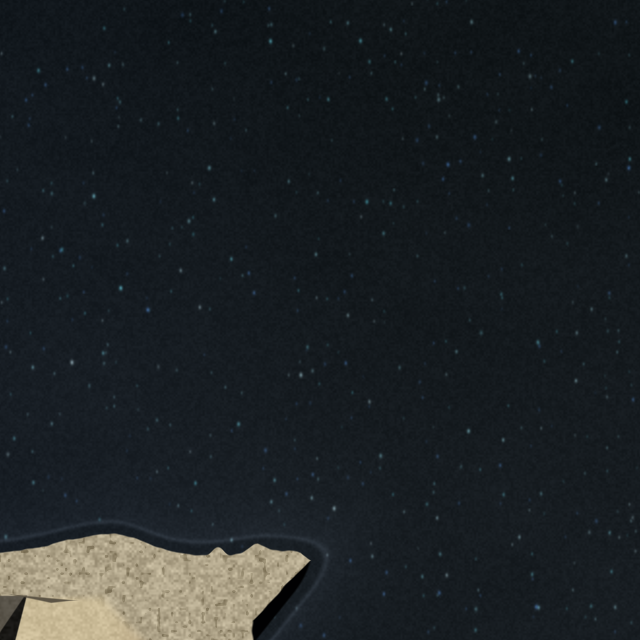
A WebGL 1 fragment shader for this texture:

```glsl
precision highp float;
// Pale sandy headland with a dark drop shadow, under a grainy night field of faint teal specks.
uniform vec2 u_resolution;

float hash(vec2 p) {
  vec3 q = fract(vec3(p.xyx) * 0.1031);
  q += dot(q, q.yzx + 33.33);
  return fract((q.x + q.y) * q.z);
}

float noise(vec2 p) {
  vec2 i = floor(p), f = fract(p);
  f = f * f * (3.0 - 2.0 * f);
  return mix(mix(hash(i), hash(i + vec2(1, 0)), f.x),
             mix(hash(i + vec2(0, 1)), hash(i + vec2(1, 1)), f.x), f.y);
}

float fbm(vec2 p) {
  float sum = 0.0, amp = 0.5;
  for (int i = 0; i < 4; i++) {
    sum += amp * noise(p);
    p = p * 2.03 + 17.0;
    amp *= 0.5;
  }
  return sum;
}

float bump(float x, float center, float width) {
  float t = (x - center) / width;
  return exp(-t * t);
}

float smoothMax(float a, float b, float k) {
  float h = max(k - abs(a - b), 0.0) / k;
  return max(a, b) + h * h * k * 0.25;
}

// Signed side of the line a-b: positive to its left
float side(vec2 p, vec2 a, vec2 b) {
  vec2 e = normalize(b - a);
  return e.x * (p.y - a.y) - e.y * (p.x - a.x);
}

// One jittered speck per grid cell, kept only where the hash is high
vec3 specks(vec2 p, float cells, float rarity, float radius, float gain) {
  vec2 id = floor(p * cells);
  vec2 center = (id + 0.2 + 0.6 * vec2(hash(id + 3.1), hash(id + 8.7))) / cells;
  vec2 d = (p - center) * vec2(1.0, 0.75);
  float lit = step(rarity, hash(id + 41.0)) * (0.35 + 0.65 * hash(id + 5.5));
  vec3 tint = mix(vec3(0.16, 0.42, 0.46), vec3(0.4, 0.46, 0.47), hash(id + 19.0));
  tint = mix(tint, vec3(0.14, 0.25, 0.4), step(0.7, hash(id + 27.0)));
  return tint * lit * gain * exp(-dot(d, d) / (radius * radius));
}

void main() {
  vec2 p = gl_FragCoord.xy / u_resolution;
  float px = 1.0 / min(u_resolution.x, u_resolution.y);

  // Night field: dark at upper right, bluer toward lower left
  vec3 color = mix(vec3(0.090, 0.112, 0.130), vec3(0.062, 0.083, 0.095), smoothstep(0.1, 1.0, p.y));
  color += vec3(0.004, 0.006, 0.014) * smoothstep(0.7, 0.0, p.x);
  color += vec3(0.030, 0.032, 0.036) * (fbm(p * vec2(3.0, 5.0) + 4.0) - 0.47);
  float grain = noise(p * 330.0) * 0.6 + noise(p * 170.0 + 9.0) * 0.4 - 0.5;
  color += grain * vec3(0.038, 0.042, 0.046);
  color += specks(p, 34.0, 0.86, 0.0025, 0.65);
  color += specks(p + 0.37, 22.0, 0.90, 0.0028, 1.0);
  color += specks(p + 0.71, 60.0, 0.90, 0.0022, 0.35);

  // Headland outline
  float hill = 0.131 + 0.034 * bump(p.x, 0.175, p.x < 0.175 ? 0.12 : 0.075);
  float crest = hill + 0.014 * bump(p.x, 0.340, 0.012) + 0.018 * bump(p.x, 0.402, 0.022)
              + 0.009 * bump(p.x, 0.45, 0.03) - 0.5 * max(p.x - 0.47, 0.0);
  crest += 0.003 * (noise(vec2(p.x * 95.0, 2.0)) - 0.5);
  float coast = 0.394 + 0.95 * max(p.y - 0.03, 0.0) + 0.004 * (noise(vec2(p.y * 70.0, 6.0)) - 0.5);
  float land = max((p.y - crest) * 0.9, (p.x - coast) * 0.72);

  // Thin pale contour and soft haze around the headland
  float shadowEdge = -smoothMax(-(0.4 + 0.8 * p.y), -0.488, 0.03);
  float haloTop = p.y - hill - 0.012 * bump(p.x, 0.42, 0.07);
  float halo = smoothMax(haloTop, (p.x - shadowEdge) * 0.8, 0.035);
  color += vec3(0.045, 0.050, 0.056) * bump(halo, 0.020, 0.0035);
  color += vec3(0.030, 0.033, 0.040) * exp(-max(halo - 0.018, 0.0) * 22.0) * smoothstep(0.012, 0.022, halo);

  // Cast shadow below the right coast
  float shadow = smoothMax(p.y - 0.127, (p.x - shadowEdge) * 0.78, 0.008);
  color = mix(color, vec3(0.004, 0.005, 0.006), smoothstep(0.002, -0.002, shadow));

  // Speckled sand
  float sandGrain = noise(p * 260.0) * 0.55 + noise(p * 120.0 + 31.0) * 0.45;
  vec3 sand = vec3(0.69, 0.645, 0.54) + (sandGrain - 0.48) * vec3(0.26, 0.26, 0.25);
  sand -= 0.13 * smoothstep(0.73, 0.9, noise(p * 145.0 + 50.0));

  // Warm smooth rock at the lower left
  vec2 peak = vec2(0.041, 0.066);
  float leftFace = side(p, peak, vec2(0.024, 0.0));
  float rock = max(max(-leftFace, p.y - 0.066), (p.x + 0.95 * p.y - 0.222) * 0.72);
  vec3 rockColor = mix(vec3(0.79, 0.73, 0.59), vec3(0.74, 0.66, 0.53), smoothstep(0.16, 0.27, p.x));
  rockColor += (sandGrain - 0.5) * 0.13 + 0.05 * (fbm(p * 35.0) - 0.5);
  float rockFade = mix(0.002, 0.012, smoothstep(0.06, 0.18, p.x));
  sand = mix(sand, rockColor, smoothstep(rockFade, -rockFade, rock));

  // Shaded facets left of the rock and the dark sliver over its top
  float facet = max(leftFace, p.y - 0.069);
  float lower = side(p, vec2(0.0, 0.012), vec2(0.038, 0.068));
  vec3 facetColor = mix(vec3(0.09, 0.085, 0.075), vec3(0.34, 0.32, 0.28), smoothstep(-px, px, lower));
  sand = mix(sand, facetColor + (sandGrain - 0.5) * 0.08, smoothstep(px, -px, facet));
  float sliver = max(side(p, vec2(0.038, 0.069), vec2(0.115, 0.062)),
                 max(-side(p, vec2(0.038, 0.067), vec2(0.08, 0.058)),
                     -side(p, vec2(0.08, 0.058), vec2(0.115, 0.062))));
  sand = mix(sand, vec3(0.36, 0.33, 0.27), smoothstep(px, -px, sliver));

  color = mix(color, sand, smoothstep(px, -px, land));
  gl_FragColor = vec4(color, 1.0);
}
```
